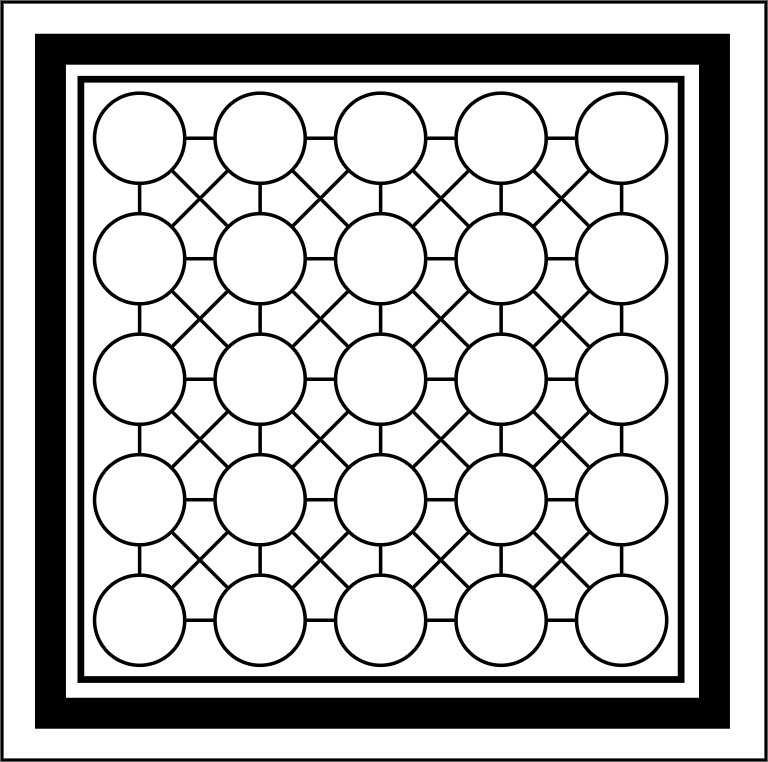
Give the GLSL for this pattern, as a WebGL 1 fragment shader.

```glsl
precision highp float;

uniform vec2 u_resolution;

// Lengths are fractions of the canvas width, measured from its centre.
const vec3 PAPER = vec3(1.0);
const vec3 INK = vec3(0.0);

const vec2 GRID_CENTRE = vec2(-0.0044, 0.0023);
const float GRID_REACH = 2.0;        // cells on each side of the middle one
const float PITCH = 0.1569;
const float RING_RADIUS = 0.0587;
const float LINE_WIDTH = 0.0046;

const vec2 FRAME_CENTRE = vec2(-0.0039, 0.0021);
const float FRAME_HALF = 0.3908;
const float FRAME_WIDTH = 0.0088;

const vec2 BAND_CENTRE = vec2(-0.0020, -0.0003);
const float BAND_HALF = 0.4323;
const float BAND_WIDTH = 0.0403;

const float EDGE_INSET = 0.0026;
const float EDGE_WIDTH = 0.0042;

// Signed distance to a rectangular outline with square corners.
float outline(vec2 p, vec2 halfSize, float width) {
  vec2 outside = abs(p) - halfSize;
  return abs(max(outside.x, outside.y)) - 0.5 * width;
}

// Signed distance to rings joined by straight and diagonal links.
float linkedRings(vec2 p) {
  vec2 cell = clamp(floor(p / PITCH + 0.5), -GRID_REACH, GRID_REACH);
  vec2 q = abs(p - cell * PITCH);
  float fromRing = length(q) - RING_RADIUS;

  float straight = min(q.x, q.y);
  float diagonal = abs(q.x - q.y) * 0.7071;
  float links = min(straight, diagonal) - 0.5 * LINE_WIDTH;

  // Links stay between rings: outside every disc and inside the grid.
  vec2 beyond = abs(p) - GRID_REACH * PITCH;
  float gridEdge = max(beyond.x, beyond.y) - 0.5 * RING_RADIUS;
  links = max(links, max(-fromRing, gridEdge));

  return min(abs(fromRing) - 0.5 * LINE_WIDTH, links);
}

void main() {
  float pixel = 1.0 / u_resolution.x;
  vec2 p = (gl_FragCoord.xy - 0.5 * u_resolution) * pixel;
  vec2 canvasHalf = 0.5 * u_resolution * pixel;

  // Nested borders around the grid
  float d = outline(p, canvasHalf - EDGE_INSET, EDGE_WIDTH);
  d = min(d, outline(p - BAND_CENTRE, vec2(BAND_HALF), BAND_WIDTH));
  d = min(d, outline(p - FRAME_CENTRE, vec2(FRAME_HALF), FRAME_WIDTH));
  d = min(d, linkedRings(p - GRID_CENTRE));

  float coverage = clamp(0.5 - d / pixel, 0.0, 1.0);
  gl_FragColor = vec4(mix(PAPER, INK, coverage), 1.0);
}
```
